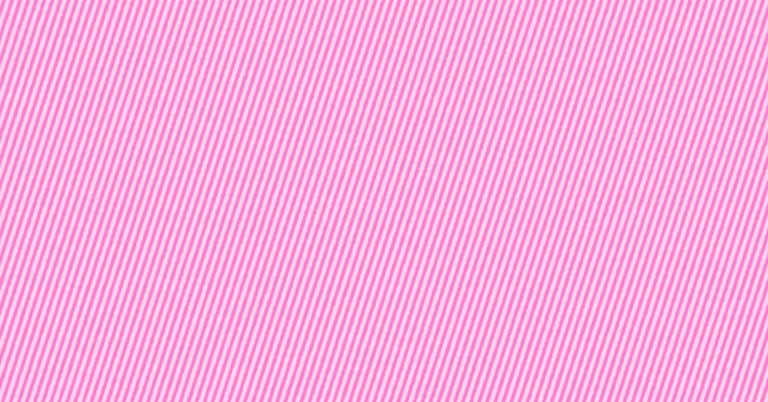
Write a Shadertoy shader that draws this pattern.

```glsl
// Fine pink diagonal stripes, leaning right, with soft edges and a faint grain.

const float STRIPES_ACROSS = 95.1;   // repeats along the canvas width
const float STRIPE_ANGLE = 72.0;     // degrees above the horizontal
const float DARK_SHARE = 0.465;      // part of each repeat that is dark
const float PHASE = 0.0;             // shift, in repeats
const float EDGE_SOFTNESS = 0.0025;  // edge blur, in canvas widths
const float EDGE_WEAR = 0.045;       // edge wobble, in repeats
const float WEAR_SCALE = 260.0;      // wobbles per canvas width
const float GRAIN = 0.35;            // tone change inside the light bands
const vec3 DARK_PINK = vec3(0.97, 0.503, 0.787);
const vec3 LIGHT_PINK = vec3(1.0, 0.835, 0.955);
const vec3 GRAIN_PINK = vec3(1.0, 0.76, 0.93);

float hash(vec2 p) {
    vec3 q = fract(vec3(p.xyx) * 0.1031);
    q += dot(q, q.yzx + 33.33);
    return fract((q.x + q.y) * q.z);
}

// Smooth value noise from 0 to 1.
float noise(vec2 p) {
    vec2 cell = floor(p);
    vec2 f = fract(p);
    f = f * f * (3.0 - 2.0 * f);
    float low = mix(hash(cell), hash(cell + vec2(1.0, 0.0)), f.x);
    float high = mix(hash(cell + vec2(0.0, 1.0)), hash(cell + 1.0), f.x);
    return mix(low, high, f.y);
}

// Signed distance to the dark band, in repeats; negative inside.
float bandDistance(float position) {
    return abs(fract(position) - 0.5) - 0.5 * DARK_SHARE;
}

void mainImage(out vec4 fragColor, in vec2 fragCoord) {
    // Canvas units: width is 1, measured from the upper left corner.
    vec2 uv = (fragCoord - vec2(0.0, iResolution.y)) / iResolution.x;

    // Position across the stripes, counted in repeats.
    float lean = 1.0 / tan(radians(STRIPE_ANGLE));
    float position = (uv.x - uv.y * lean) * STRIPES_ACROSS + PHASE;

    // Edge blur, never narrower than one pixel.
    float blur = max(EDGE_SOFTNESS, 1.0 / iResolution.x);
    blur *= STRIPES_ACROSS * length(vec2(1.0, lean));

    // Worn edges and the dark coverage.
    vec2 wearPoint = uv * WEAR_SCALE + 400.0;
    float wobble = EDGE_WEAR * (2.0 * noise(wearPoint) - 1.0);
    float dark = clamp(0.5 - (bandDistance(position) + wobble) / blur, 0.0, 1.0);

    // Faint grain in the light bands.
    vec3 light = mix(LIGHT_PINK, GRAIN_PINK, GRAIN * noise(wearPoint + 91.0));
    fragColor = vec4(mix(light, DARK_PINK, dark), 1.0);
}
```
